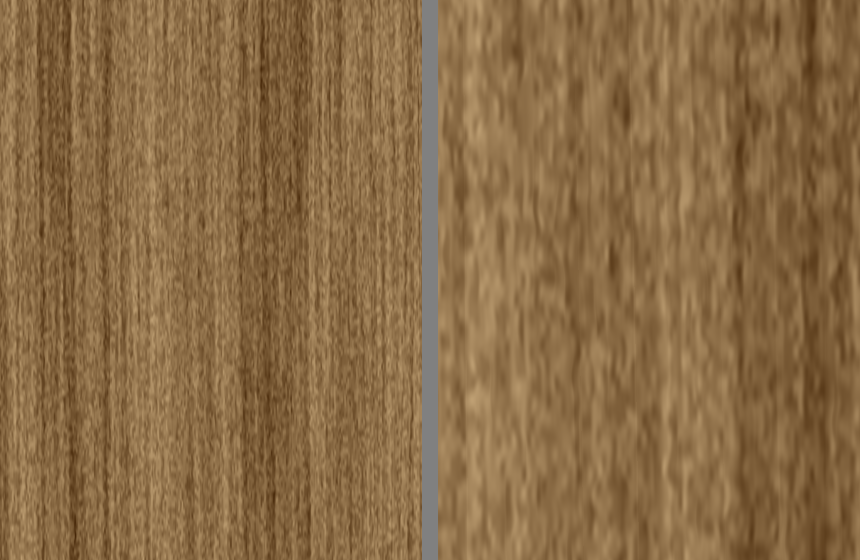
Left, the full canvas; right, a detail of the centre.
This texture is drawn by a Shadertoy shader. Its source:

```glsl
// Straight-grained brown wood with sharp vertical bands and fine lines.
// Two sets of growth rings, long streaks, thin dark veins and short fibres
// add up to one tone, which shifts a mid brown along a colour axis.

const vec3 MID_BROWN = vec3(0.541, 0.419, 0.268);
const vec3 TONE_AXIS = vec3(1.0, 1.0, 0.89);

// Frequencies are in cells per canvas height
const vec2 BEND_FREQ   = vec2(2.5, 1.2);
const vec2 BAND_FREQ   = vec2(14.0, 0.4);
const vec2 STREAK_FREQ = vec2(50.0, 0.6);
const vec2 VEIN_FREQ   = vec2(115.0, 1.1);
const vec2 THREAD_FREQ = vec2(200.0, 4.0);
const vec2 PORE_FREQ   = vec2(220.0, 26.0);
const vec2 FIBRE_FREQ  = vec2(330.0, 95.0);
const vec2 WOBBLE_FREQ = vec2(90.0, 70.0);
const float WIDE_RINGS   = 8.0;
const float NARROW_RINGS = 27.0;
const float LINE_FREQ    = 62.0;

const float BEND_SIZE     = 0.008;
const float WOBBLE_SIZE   = 0.0009;
const float BAND_AMOUNT   = 0.058;
const float WIDE_AMOUNT   = 0.100;
const float NARROW_AMOUNT = 0.070;
const float STREAK_AMOUNT = 0.048;
const float VEIN_AMOUNT   = 0.075;
const float THREAD_AMOUNT = 0.062;
const float PORE_AMOUNT   = 0.065;
const float FIBRE_AMOUNT  = 0.088;
const float LINE_AMOUNT   = 0.085;
const float PLAIN_LIFT    = 0.030;
const float PLAIN_START   = 0.63;

float hash(vec2 p) {
    return fract(sin(dot(p, vec2(127.1, 311.7))) * 43758.5453);
}

// Value noise from -1 to 1
float noise(vec2 p) {
    vec2 cell = floor(p);
    vec2 f = fract(p);
    f = f * f * (3.0 - 2.0 * f);
    float low  = mix(hash(cell), hash(cell + vec2(1.0, 0.0)), f.x);
    float high = mix(hash(cell + vec2(0.0, 1.0)), hash(cell + 1.0), f.x);
    return 2.0 * mix(low, high, f.y) - 1.0;
}

// Smooth random values along one column, each column shifted by itself
float column(float id, float y) {
    y += 9.0 * hash(vec2(id, 0.5));
    float row = floor(y);
    float f = smoothstep(0.0, 1.0, y - row);
    return mix(hash(vec2(id, row)), hash(vec2(id, row + 1.0)), f);
}

// Grain noise from -1 to 1, free of horizontal seams
float grain(vec2 p) {
    float id = floor(p.x);
    float f = smoothstep(0.0, 1.0, p.x - id);
    return 2.0 * mix(column(id, p.y), column(id + 1.0, p.y), f) - 1.0;
}

// Rings of uneven width that darken slowly and end in a sharp edge
float ringTone(vec2 p, float freq) {
    float r = p.x * freq + 0.45 * noise(vec2(p.x * freq * 0.9, p.y * 0.5 + 4.0));
    float f = fract(r);
    float depth = hash(vec2(floor(r), freq));
    float lateWood = f * f * (1.0 - smoothstep(0.95, 1.0, f));
    return depth * (0.32 - lateWood);
}

// Thin dark lines at nearly even spacing
float lineTone(vec2 p) {
    float r = p.x * LINE_FREQ + 0.8 * noise(vec2(p.x * 22.0, p.y * 1.5));
    float dist = abs(fract(r) - 0.5);
    float strength = 0.65 + 0.35 * noise(vec2(floor(r) + 31.0, p.y * 9.0));
    return 0.14 - strength * (1.0 - smoothstep(0.03, 0.17, dist));
}

void mainImage(out vec4 fragColor, in vec2 fragCoord) {
    vec2 uv = fragCoord / iResolution.y;

    // Long bends for the bands, slight wobble for the fibres
    vec2 bent = uv;
    bent.x += BEND_SIZE * noise(uv * BEND_FREQ);
    vec2 rough = bent;
    rough.x += WOBBLE_SIZE * noise(uv * WOBBLE_FREQ);

    // Paler, calmer wood toward the right side
    float plain = smoothstep(PLAIN_START, PLAIN_START + 0.02, bent.x);
    float calm = 1.0 - 0.6 * plain;

    // Broad bands, rings and long streaks
    float bands = BAND_AMOUNT * noise(bent * BAND_FREQ + 3.0);
    bands += WIDE_AMOUNT * ringTone(bent, WIDE_RINGS);
    bands += NARROW_AMOUNT * ringTone(bent, NARROW_RINGS);
    bands += STREAK_AMOUNT * noise(rough * STREAK_FREQ + 17.0);

    // Continuous dark veins, and even lines in the plain wood
    float vein = smoothstep(0.05, 0.65, noise(rough * VEIN_FREQ + 29.0));
    bands += VEIN_AMOUNT * (0.28 - vein);
    float tone = PLAIN_LIFT * plain + calm * bands;
    tone += LINE_AMOUNT * mix(0.15, 1.0, plain) * lineTone(rough);

    // Threads, dark pores and short fibres
    tone += THREAD_AMOUNT * grain(rough * THREAD_FREQ + 41.0);
    float pore = smoothstep(0.25, 0.85, grain(rough * PORE_FREQ + 97.0));
    tone += PORE_AMOUNT * (0.16 - pore);
    tone += FIBRE_AMOUNT * grain(rough * FIBRE_FREQ + 73.0);

    fragColor = vec4(clamp(MID_BROWN + tone * TONE_AXIS, 0.0, 1.0), 1.0);
}
```
